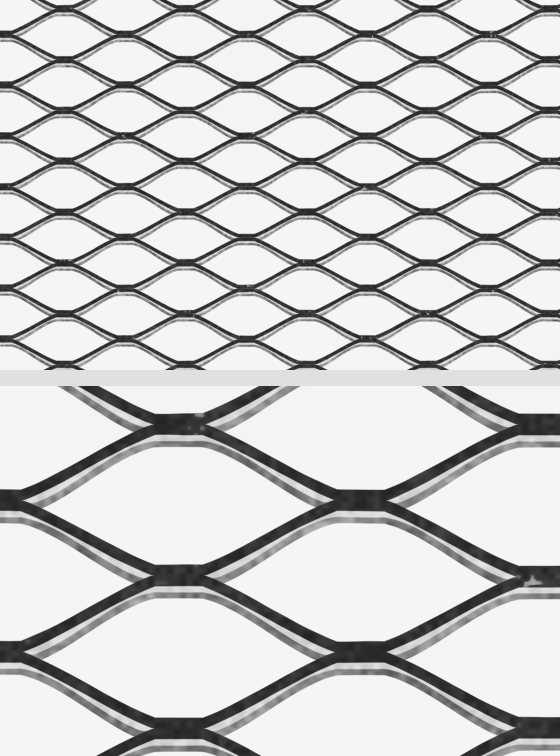
Top: the whole. Bottom: its middle third, enlarged.
Reproduce this texture procedurally as a Shadertoy shader.

```glsl
// Lengths are fractions of the canvas width
const vec2  ORIGIN      = vec2(0.0068, 0.0552); // one joint of the mesh
const float PITCH       = 0.2165;   // joint to joint across
const float ROW_STEP    = 0.04536;  // joint row to staggered row
const float JOINT_HALF  = 0.0029;   // strand offset where two strands merge
const float STRAND_HALF = 0.0035;
const float FACE_DROP   = 0.0090;   // lower face below its strand
const float FACE_HALF   = 0.0025;
const float FLAT_START  = 0.13;     // flat part of a joint, in half pitches
const float FLAT_END    = 0.87;
const float WOBBLE      = 0.0012;
const float GRAIN_SCALE = 260.0;

const float PAPER      = 0.962;
const float RIM        = 0.84;
const float FACE_LEFT  = 0.57;
const float FACE_RIGHT = 0.47;
const float STEEL_DARK = 0.14;
const float STEEL_WORN = 0.29;

float hash(vec2 p) {
    return fract(sin(dot(p, vec2(127.1, 311.7))) * 43758.5453);
}

float noise(vec2 p) {
    vec2 i = floor(p), f = fract(p);
    f = f * f * (3.0 - 2.0 * f);
    return mix(mix(hash(i), hash(i + vec2(1, 0)), f.x),
               mix(hash(i + vec2(0, 1)), hash(i + vec2(1, 1)), f.x), f.y);
}

// Descent from crest (0) to trough (1), with flat ends and rounded bends
float descent(float u, float softness) {
    float t = clamp((u - FLAT_START) / (FLAT_END - FLAT_START), 0.0, 1.0);
    return mix(t, smoothstep(0.0, 1.0, t), softness);
}

float below(float d, float aa) {
    return 1.0 - smoothstep(-aa, aa, d);
}

void mainImage(out vec4 fragColor, in vec2 fragCoord) {
    float aa = 0.9 / iResolution.x;
    vec2 p = fragCoord / iResolution.x;
    float grain = noise(p * GRAIN_SCALE);
    float patches = noise(p * GRAIN_SCALE * 0.25 + 17.0);

    // Slight unevenness of the sheet
    vec2 q = p - ORIGIN;
    q.y += WOBBLE * (noise(p * 14.0) - 0.5);
    float row = floor(q.y / ROW_STEP);

    float shade = PAPER + 0.012 * (noise(p * 9.0) - 0.5);
    float steel = 0.0;
    float joint = 0.0;

    for (int i = -1; i <= 1; i++) {
        float k = row + float(i);
        float f = fract(q.x / PITCH - 0.5 * (k + 1.0) + 0.5) - 0.5;
        float u = 2.0 * abs(f);

        // Dark front strand
        float base = k * ROW_STEP + JOINT_HALF;
        float rise = ROW_STEP - 2.0 * JOINT_HALF;
        float strandY = base + rise * (1.0 - descent(u, 0.25));
        float width = STRAND_HALF * (0.94 + 0.14 * patches);
        steel = max(steel, below(abs(q.y - strandY) - width, aa));
        joint = max(joint, below(abs(q.y - strandY) - width, aa)
                         * (1.0 - smoothstep(0.08, 0.2, min(u, 1.0 - u))));

        // Lower face, an arch that tapers into the side joints
        float drop = FACE_DROP * (1.0 - 0.85 * smoothstep(0.78, 1.0, u));
        float faceY = base + rise * (1.0 - descent(u, 0.65)) - drop;
        float faceWidth = FACE_HALF * mix(0.7, 1.0, smoothstep(0.05, 0.35, u));
        float gap = below(faceY - q.y, aa) * below(q.y - strandY, aa);
        float face = below(abs(q.y - faceY) - faceWidth, aa);
        float tone = mix(FACE_LEFT, FACE_RIGHT, smoothstep(-0.06, 0.06, f));
        tone += 0.22 * (grain - 0.5) + 0.1 * (patches - 0.5);
        float rim = RIM + 0.12 * (grain - 0.5);
        shade = min(shade, mix(mix(PAPER, rim, gap), tone, face));
    }

    // Worn steel with a few bright scuffs at the joints
    float steelTone = mix(STEEL_DARK, STEEL_WORN, grain * (0.4 + 0.6 * patches));
    float scuff = smoothstep(0.72, 0.95, grain) * smoothstep(0.55, 0.8, patches);
    steelTone += 0.4 * scuff * joint;
    shade = mix(shade, steelTone, steel);

    fragColor = vec4(vec3(shade), 1.0);
}
```
